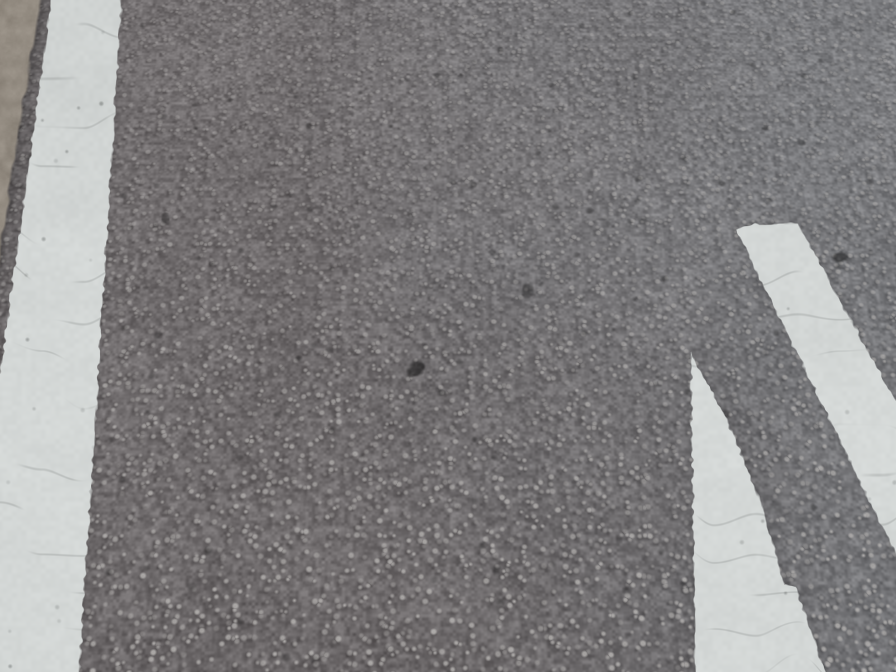
Reproduce this texture procedurally as a Shadertoy shader.

```glsl
// Speckled asphalt with worn white road markings and a strip of concrete kerb.

const vec3 ASPHALT_WARM = vec3(0.432, 0.416, 0.420);
const vec3 ASPHALT_COOL = vec3(0.455, 0.458, 0.470);
const vec3 CHIP_COLOR   = vec3(0.74, 0.73, 0.72);
const vec3 PAINT_COLOR  = vec3(0.83, 0.845, 0.84);
const vec3 KERB_COLOR   = vec3(0.57, 0.54, 0.50);
const float GRAIN_SCALE = 125.0;  // stones per canvas height at the bottom
const float GRAIN_DEPTH = 0.23;   // contrast of the fine grain
const float PERSPECTIVE = 0.22;   // how much the ground shrinks upward
const float CHIP_SHARE  = 0.20;   // share of cells holding a pale stone
const float EDGE_WEAR   = 0.005;  // raggedness of painted edges

float hash(vec2 p) {
    return fract(sin(dot(p, vec2(127.1, 311.7))) * 43758.5453);
}

float noise(vec2 p) {
    vec2 i = floor(p), f = fract(p);
    f = f * f * (3.0 - 2.0 * f);
    return mix(mix(hash(i), hash(i + vec2(1, 0)), f.x),
               mix(hash(i + vec2(0, 1)), hash(i + vec2(1, 1)), f.x), f.y);
}

float fbm(vec2 p) {
    float sum = 0.0, gain = 0.5;
    for (int i = 0; i < 4; i++) {
        sum += gain * noise(p);
        p = p * 2.03 + 17.3;
        gain *= 0.5;
    }
    return sum / 0.9375;
}

// Signed distance to a polygon, negative inside.
float polygon(vec2 p, vec2 v[7], int count) {
    float d = 1e3, side = 1.0;
    for (int i = 0; i < count; i++) {
        vec2 a = v[i], b = v[(i + 1) % count];
        vec2 e = b - a, w = p - a;
        vec2 gap = w - e * clamp(dot(w, e) / dot(e, e), 0.0, 1.0);
        d = min(d, dot(gap, gap));
        bvec3 c = bvec3(p.y >= a.y, p.y < b.y, e.x * w.y > e.y * w.x);
        if (all(c) || all(not(c))) side = -side;
    }
    return side * sqrt(d);
}

// Scattered round stones; size is the largest radius in cells.
float stones(vec2 p, float share, float size, float blur) {
    vec2 cell = floor(p);
    float cover = 0.0;
    for (int y = -1; y <= 1; y++)
    for (int x = -1; x <= 1; x++) {
        vec2 id = cell + vec2(x, y);
        vec2 center = id + 0.15 + 0.7 * vec2(hash(id + 3.1), hash(id + 8.7));
        float radius = size * (0.5 + 0.5 * hash(id + 5.3));
        float disc = 1.0 - smoothstep(radius - blur, radius + blur, length(p - center));
        cover = max(cover, disc * step(hash(id), share) * (0.35 + 0.65 * hash(id + 1.9)));
    }
    return cover;
}

float stain(vec2 p, vec2 center, float radius) {
    float d = length(p - center) + radius * 0.9 * (noise(p * 110.0) - 0.5);
    return 1.0 - smoothstep(radius * 0.45, radius * 1.25, d);
}

vec3 asphalt(vec2 p, vec2 ground) {
    vec2 g = ground * GRAIN_SCALE;
    float cool = smoothstep(0.5, 1.5, p.x + 0.25 * p.y + 0.3 * (fbm(p * 3.0) - 0.5));
    vec3 color = mix(ASPHALT_WARM, ASPHALT_COOL, cool);
    color += 0.035 * (p.y - 0.45) + 0.05 * (fbm(p * 9.0) - 0.5);
    color += GRAIN_DEPTH * (0.6 * noise(g) + 0.4 * noise(g * 1.7 + 40.0) - 0.5);
    float fade = mix(0.8, 0.4, smoothstep(0.0, 1.0, p.y));
    color = mix(color, CHIP_COLOR, fade * stones(g, CHIP_SHARE, 0.55, 0.3));
    color *= 1.0 - 0.28 * stones(ground * 34.0 + 9.0, 0.10, 0.22, 0.12);
    float dark = stain(p, vec2(0.617, 0.453), 0.016);
    dark = max(dark, 0.6 * stain(p, vec2(0.785, 0.568), 0.010));
    dark = max(dark, 0.95 * stain(p, vec2(1.250, 0.616), 0.012));
    dark = max(dark, 0.6 * stain(p, vec2(0.247, 0.674), 0.008));
    return color * (1.0 - 0.48 * dark);
}

vec3 paint(vec2 p) {
    vec3 color = PAINT_COLOR + 0.035 * (fbm(p * vec2(7.0, 16.0)) - 0.5);
    color += 0.025 * (noise(p * 140.0) - 0.5) - 0.02 * smoothstep(0.5, 1.0, p.y);
    // Thin, broken cross cracks and small pits
    float row = p.y * 17.0 + 0.9 * noise(p * vec2(16.0, 5.0));
    float crack = 1.0 - smoothstep(0.0, 0.05, abs(fract(row) - 0.5));
    color -= 0.09 * crack * smoothstep(0.5, 0.75, noise(p * vec2(13.0, 20.0)));
    return color - 0.2 * stones(p * 55.0, 0.05, 0.18, 0.12);
}

void mainImage(out vec4 fragColor, in vec2 fragCoord) {
    vec2 p = fragCoord / iResolution.y;
    float aa = 1.1 / iResolution.y;
    vec2 ground = vec2(p.x - 0.667, p.y) / (1.0 - PERSPECTIVE * p.y);
    vec3 color = asphalt(p, ground);

    // Kerb and the dark gutter beside it
    float kerb = p.x - (0.059 + 0.16 * (p.y - 1.0)) + 0.006 * (noise(p * 60.0) - 0.5);
    color *= 1.0 - 0.28 * exp(-max(kerb, 0.0) * 90.0);
    vec3 concrete = KERB_COLOR + 0.12 * (fbm(p * 65.0) - 0.5);
    color = mix(concrete, color, smoothstep(-0.003, 0.003, kerb));

    // Markings: long side line, slanted bar, tapered wedge
    float line = max(0.0764 + 0.1375 * (p.y - 1.0) - p.x, p.x - 0.118 - 0.063 * p.y);
    vec2 bar[7] = vec2[7](vec2(1.0955, 0.658), vec2(1.128, 0.667), vec2(1.1875, 0.667),
        vec2(1.573, -0.035), vec2(1.437, -0.035), vec2(0), vec2(0));
    vec2 wedge[7] = vec2[7](vec2(1.028, 0.476), vec2(1.094, 0.349), vec2(1.137, 0.236),
        vec2(1.167, 0.130), vec2(1.184, 0.127), vec2(1.239, -0.035), vec2(1.035, -0.035));
    float mark = min(line, min(polygon(p, bar, 5), polygon(p, wedge, 7)));
    mark += EDGE_WEAR * (noise(p * 130.0) - 0.5);
    color *= 1.0 - 0.10 * exp(-max(mark, 0.0) * 180.0);
    color = mix(paint(p), color, smoothstep(-aa, aa, mark));

    fragColor = vec4(clamp(color, 0.0, 1.0), 1.0);
}
```
